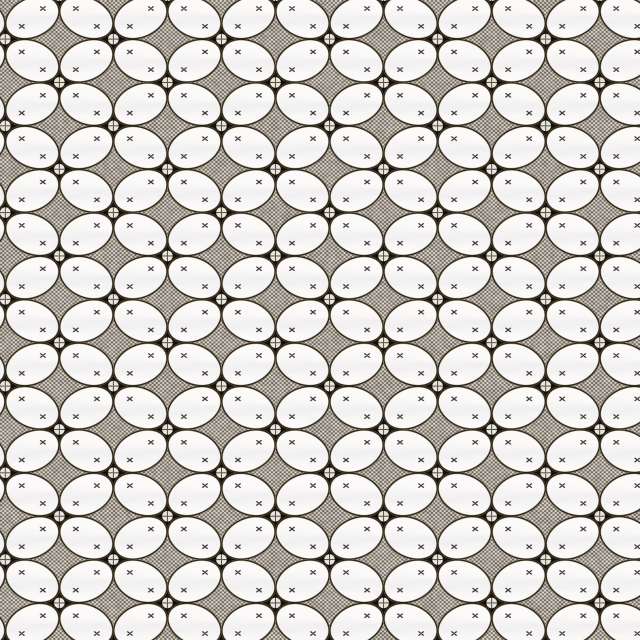
Reproduce this pattern procedurally as a Shadertoy shader.

```glsl
// Tilted white ovals packed in a mirrored grid, each carrying two small crosses.
// Grid corners alternate between fine grey weave and black joints with a crossed disc.
// Each cell is folded by checker parity, so one oval formula serves all of them.

#define CELL vec2(0.08444, 0.06777)   // size of one oval's cell
#define ORIGIN vec2(0.0927, 0.0579)   // centre of one joint
#define TILT 0.28                     // lean of the ovals towards the joints
#define OUTLINE 0.0011                // half width of the oval outline
#define DISC_RADIUS 0.0083
#define DISC_LINE 0.0007              // half width of the lines across the disc
#define MARK_POS vec2(0.39, 0.41)     // cross position, in half cells
#define MARK_SIZE vec2(0.0043, 0.0034)
#define MARK_LINE 0.0008
#define WEAVE vec2(150.0, 165.0)      // weave periods per canvas
#define PAPER vec3(0.985, 0.98, 0.975)
#define INK vec3(0.09, 0.06, 0.04)

float hash(vec2 p) {
    return fract(sin(dot(p, vec2(127.1, 311.7))) * 43758.5453);
}

float valueNoise(vec2 p) {
    vec2 i = floor(p), f = fract(p);
    f = f * f * (3.0 - 2.0 * f);
    return mix(mix(hash(i), hash(i + vec2(1, 0)), f.x),
               mix(hash(i + vec2(0, 1)), hash(i + vec2(1, 1)), f.x), f.y);
}

// Coverage of a shape with signed distance d, smoothed over one pixel
float cover(float d, float px) {
    return smoothstep(0.7 * px, -0.7 * px, d);
}

// Approximate distance to a leaning ellipse that touches all four cell sides
float ovalDistance(vec2 uv, vec2 halfCell) {
    float f = dot(uv, uv) - 2.0 * TILT * uv.x * uv.y - (1.0 - TILT * TILT);
    vec2 slope = 2.0 * (uv - TILT * uv.yx) / halfCell;
    return f / max(length(slope), 0.001);
}

// Distance to a small diagonal cross
float markDistance(vec2 p) {
    vec2 a = abs(p) / MARK_SIZE;
    float stroke = abs(a.x - a.y) * 0.7 * MARK_SIZE.y - MARK_LINE;
    float ends = (max(a.x, a.y) - 1.0) * MARK_SIZE.y;
    return max(stroke, ends);
}

vec3 weaveColour(vec2 p, float px) {
    vec2 wave = sin(6.28318 * WEAVE * p);
    float contrast = 1.0 - smoothstep(0.35, 0.6, WEAVE.y * px);
    float thread = 0.5 + 0.6 * wave.x * wave.y * contrast;
    thread += 0.25 * (valueNoise(p * 190.0) - 0.5);
    return mix(vec3(0.43, 0.40, 0.36), vec3(0.85, 0.83, 0.80), clamp(thread, 0.0, 1.0));
}

// Black joint holding a pale disc quartered by two lines
vec3 jointColour(vec2 p, float px) {
    float disc = cover(length(p) - DISC_RADIUS, px);
    float lines = cover(min(abs(p.x), abs(p.y)) - DISC_LINE, px);
    vec3 face = mix(vec3(0.91, 0.90, 0.87), vec3(0.29, 0.25, 0.20), lines);
    return mix(INK, face, disc);
}

// Oval face with a faint cool smudge through its lower middle
vec3 paperColour(vec2 uv) {
    float cloud = valueNoise(uv * vec2(1.8, 3.2) + 7.0);
    float band = smoothstep(0.75, 0.0, abs(uv.y + 0.15));
    return PAPER - vec3(0.045, 0.045, 0.035) * cloud * band;
}

void mainImage(out vec4 fragColor, in vec2 fragCoord) {
    float px = 1.0 / iResolution.y;
    vec2 p = fragCoord * px;

    // Cell coordinates from -1 to 1, mirrored so joints lie on the rising diagonal
    vec2 grid = (p - ORIGIN) / CELL;
    vec2 id = floor(grid);
    vec2 cellUv = 2.0 * fract(grid) - 1.0;
    vec2 uv = cellUv;
    if (mod(id.x + id.y, 2.0) > 0.5) uv.x = -uv.x;

    // Half-turn symmetry folds both joints and both crosses together
    vec2 halfCell = 0.5 * CELL;
    float diagonal = uv.x + uv.y;
    vec2 folded = diagonal < 0.0 ? -uv : uv;

    // Gaps between ovals
    vec3 colour = abs(diagonal) > 1.0 + TILT
        ? jointColour((folded - 1.0) * halfCell, px)
        : weaveColour(p, px);

    // Oval face, its crosses and its brown-edged outline
    float oval = ovalDistance(uv, halfCell);
    colour = mix(colour, paperColour(cellUv), cover(oval, px));
    float mark = markDistance((folded - MARK_POS) * halfCell);
    colour = mix(colour, vec3(0.20, 0.14, 0.15), cover(mark, px));
    float rim = abs(oval + 0.5 * OUTLINE);
    colour = mix(colour, vec3(0.43, 0.38, 0.22), 0.6 * cover(rim - 1.5 * OUTLINE, px));
    colour = mix(colour, INK, 0.9 * cover(rim - 0.8 * OUTLINE, px));

    fragColor = vec4(colour, 1.0);
}
```
